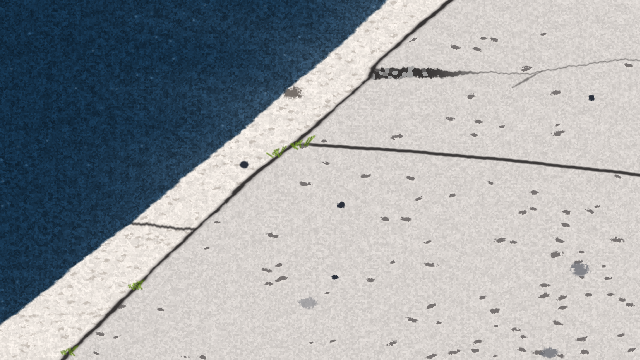
This texture is drawn by a WebGL 1 fragment shader. Its source:

```glsl
precision highp float;
// Sunlit pale sidewalk and rough granite curb running diagonally beside dark blue asphalt.
uniform vec2 u_resolution;

#define ASPHALT vec3(0.075, 0.18, 0.27)
#define ASPHALT_LIT vec3(0.27, 0.36, 0.44)
#define GRANITE vec3(0.925, 0.90, 0.875)
#define CONCRETE vec3(0.845, 0.825, 0.81)
#define CREVICE vec3(0.17, 0.16, 0.16)
#define STONE vec3(0.17, 0.19, 0.23)
#define GRASS vec3(0.42, 0.58, 0.10)
#define JOINT_WIDTH 0.0048
#define PIT_SCALE vec2(17.0, 25.0)
#define GRAIN_SCALE 210.0

vec2 hash2(vec2 p) {
  return fract(sin(vec2(dot(p, vec2(127.1, 311.7)), dot(p, vec2(269.5, 183.3)))) * 4375.85);
}

// Cellular noise: xy = offset from nearest seed, z = seed hash, w = distance
vec4 cells(vec2 p) {
  vec4 best = vec4(9.0);
  for (int j = -1; j <= 1; j++) {
    for (int i = -1; i <= 1; i++) {
      vec2 id = floor(p) + vec2(float(i), float(j));
      vec2 offset = p - id - 0.15 - 0.7 * hash2(id);
      float d = length(offset);
      if (d < best.w) best = vec4(offset, hash2(id + 41.3).x, d);
    }
  }
  return best;
}

float wobble(float t) {
  return 0.5 * sin(t * 21.0) + 0.3 * sin(t * 57.0 + 1.3) + 0.25 * sin(t * 137.0) + 0.2 * sin(t * 291.0);
}

float soften(float d, float blur) {
  return 1.0 - smoothstep(-blur, blur, d);
}

float curbOuter(float y) {
  return (y - 0.097) * (1.268 - 0.115 * (y - 0.38));
}

float curbInner(float y) {
  float bulge = 0.022 * smoothstep(0.5, 0.62, y) * (1.0 - smoothstep(0.78, 0.83, y));
  return 0.174 + 1.019 * y + 0.089 * y * (y - 0.363) + bulge;
}

float segment(vec2 p, vec2 a, vec2 b) {
  vec2 ab = b - a;
  return length(p - a - ab * clamp(dot(p - a, ab) / dot(ab, ab), 0.0, 1.0));
}

float spot(vec2 offset, vec2 radius, float rough) {
  return 1.0 - smoothstep(0.7, 1.2, length(offset / radius) + rough);
}

// Fan of short blades growing from a spread-out base
float tuft(vec2 p, vec2 base, float size, float blur) {
  float d = 1.0;
  for (int i = 0; i < 11; i++) {
    vec2 h = hash2(base * 90.0 + float(i) * 3.7);
    vec2 root = base + size * (h - 0.5) * vec2(1.6, 0.5);
    vec2 tip = root + size * vec2(1.5 * (h.y - 0.5), 0.25 + 0.6 * h.x);
    d = min(d, segment(p, root, tip));
  }
  return soften(d - size * 0.07, blur);
}

void main() {
  vec2 p = gl_FragCoord.xy / u_resolution.y;
  float blur = 1.0 / u_resolution.y;
  vec4 medium = cells(p * vec2(75.0, 95.0));
  float grain = cells(p * GRAIN_SCALE).z - 0.5;
  float lump = medium.z - 0.5;
  float rough = 0.5 * lump + 0.3 * grain;

  // Signed distances across the two long edges
  float outer = (p.x - curbOuter(p.y)) / 1.57 + 0.004 * wobble(p.y * 1.3) + 0.003 * rough;
  float inner = (p.x - curbInner(p.y)) / 1.46 + 0.0025 * wobble(p.y + 0.4);

  // Asphalt: lighter near the curb, faint bands and aggregate
  float bands = 0.5 + 0.5 * sin(p.y * 31.0 + p.x * 8.0 + sin(p.x * 7.0));
  float lit = exp(min(outer, 0.0) * 9.0) * (0.25 + 0.35 * smoothstep(0.2, 0.8, p.y));
  lit += 0.1 * bands * smoothstep(0.1, 0.6, p.x);
  vec3 asphalt = mix(ASPHALT, ASPHALT_LIT, lit) * (1.0 + 0.42 * grain + 0.25 * lump);
  asphalt += 0.13 * smoothstep(0.965, 1.0, medium.z) * soften(medium.w - 0.25, 0.15);

  // Granite curb: coarse pitting, cross joint, worn hollow and a pebble
  vec4 chips = cells(p * vec2(38.0, 52.0) + 0.3 * wobble(p.x + p.y));
  float chip = step(0.58, chips.z) * soften(length(chips.xy * vec2(0.75, 1.5)) + 0.5 * rough - 0.2, 0.18);
  vec3 granite = GRANITE * (1.0 + 0.1 * grain + 0.07 * lump);
  granite = mix(granite, vec3(0.67, 0.63, 0.59), 0.5 * chip);
  float crossJoint = abs(p.y - 0.415 + 0.098 * p.x + 0.003 * wobble(p.x * 2.0));
  granite = mix(granite, CREVICE, 0.85 * soften(crossJoint - 0.0032, blur * 1.4));
  granite = mix(granite, vec3(0.36, 0.33, 0.31), 0.8 * spot(p - vec2(0.812, 0.742), vec2(0.026, 0.016), rough));
  granite = mix(granite, STONE, spot(p - vec2(0.679, 0.543), vec2(0.013, 0.01), 0.3 * rough));

  // Concrete: grain and scattered flattened pits
  vec3 concrete = CONCRETE * (1.0 + 0.11 * grain + 0.04 * lump);
  vec4 pit = cells(p * PIT_SCALE);
  vec2 fromPit = pit.xy / PIT_SCALE;
  fromPit.y -= 0.25 * fromPit.x * sin(pit.z * 90.0);
  float density = 0.14 + 0.25 * smoothstep(0.8, 1.6, p.x) * (1.0 - smoothstep(0.3, 0.65, p.y));
  vec2 size = vec2(0.0125, 0.0055) * (0.6 + 0.6 * fract(pit.z * 37.0));
  float present = step(pit.z, density);
  concrete = mix(concrete, GRANITE, 0.4 * present * spot(fromPit + vec2(-0.002, 0.004), size * 1.1, rough));
  concrete = mix(concrete, CREVICE * 2.0, 0.75 * present * spot(fromPit, size, 1.5 * rough));

  // Single stones and grey stains
  float stones = spot(p - vec2(0.947, 0.431), vec2(0.011, 0.008), rough);
  stones = max(stones, spot(p - vec2(0.931, 0.229), vec2(0.01, 0.006), rough));
  stones = max(stones, spot(p - vec2(1.644, 0.728), vec2(0.008, 0.009), rough));
  concrete = mix(concrete, STONE, stones);
  float stains = spot(p - vec2(1.612, 0.25), vec2(0.024, 0.019), rough);
  stains = max(stains, spot(p - vec2(1.527, 0.02), vec2(0.023, 0.013), rough));
  stains = max(stains, 0.6 * spot(p - vec2(0.854, 0.158), vec2(0.022, 0.014), rough));
  concrete = mix(concrete, vec3(0.43, 0.44, 0.47), 0.8 * stains);

  // Curved slab joint, then the broken crack above it
  float u = p.x - 0.88;
  float slab = abs(p.y - 0.597 + 0.06 * u + 0.037 * u * u + 0.0012 * wobble(p.x));
  slab = soften(slab - JOINT_WIDTH * (0.85 + 0.3 * rough), blur);
  concrete = mix(concrete, CREVICE, 0.9 * slab * smoothstep(0.8, 0.88, p.x));
  float crack = abs(p.y - 0.797 - 0.035 * smoothstep(1.45, 1.72, p.x) + 0.004 * wobble(p.x * 1.5));
  float broken = 1.0 - smoothstep(1.17, 1.36, p.x);
  crack = soften(crack - 0.0013 - 0.015 * broken * (0.8 + rough), blur);
  vec3 rubble = mix(CREVICE, vec3(0.6), broken * smoothstep(0.6, 0.8, medium.z));
  concrete = mix(concrete, rubble, crack * mix(0.5, 0.92, broken));
  float branch = segment(p, vec2(1.505, 0.803), vec2(1.424, 0.757)) + 0.002 * wobble(p.x * 2.0);
  concrete = mix(concrete, CREVICE, 0.5 * soften(branch - 0.0016, blur));

  // Joined surfaces, curb crevice and weeds
  vec3 color = mix(granite, concrete, soften(-inner, blur));
  float gap = abs(inner) - JOINT_WIDTH * (0.75 + 0.4 * wobble(p.y * 0.7) + 0.6 * rough);
  color = mix(color, CREVICE * 2.0, 0.35 * soften(gap - 0.004, 0.004));
  color = mix(color, CREVICE, 0.92 * soften(gap, blur));
  color = mix(color, asphalt, soften(outer, blur * 1.5));
  float weeds = max(tuft(p, vec2(0.764, 0.569), 0.024, blur), tuft(p, vec2(0.832, 0.592), 0.028, blur));
  weeds = max(weeds, tuft(p, vec2(0.378, 0.201), 0.024, blur));
  weeds = max(weeds, tuft(p, vec2(0.19, 0.018), 0.022, blur));
  color = mix(color, GRASS * (0.9 + 0.6 * grain), 0.85 * weeds);
  gl_FragColor = vec4(color, 1.0);
}
```
